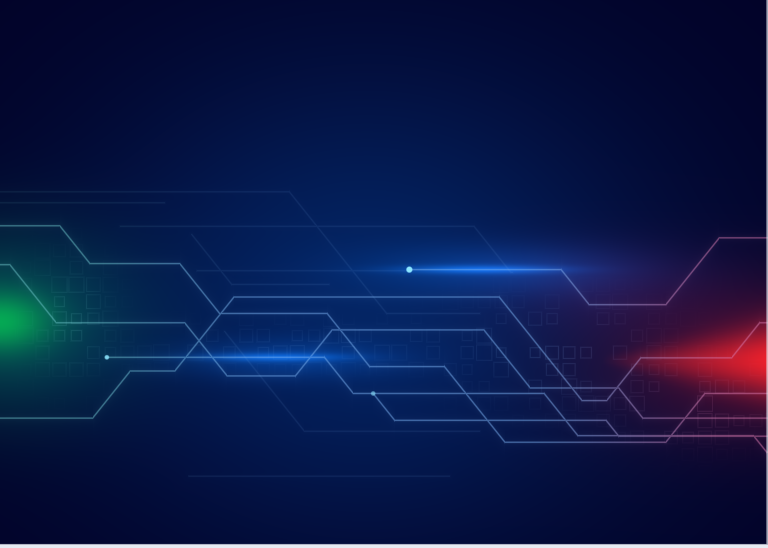
Reproduce this background procedurally as a Shadertoy shader.

```glsl
// Glowing circuit traces on deep navy, lit green from the left and red from the right.

// Lengths are fractions of the canvas height
const float SLOPE = 1.25;         // steepness of every diagonal
const float LINE_HALF = 0.0012;   // half thickness of a trace
const float CELL = 0.031;         // pitch of the small squares
const float TRACE_ALPHA = 0.52;
const float FAINT_ALPHA = 0.10;
const float SQUARE_ALPHA = 0.17;
const vec3 NAVY = vec3(0.008, 0.008, 0.155);
const vec3 BLUE = vec3(0.005, 0.135, 0.235);
const vec3 ELECTRIC = vec3(0.04, 0.43, 0.80);
const vec3 GREEN = vec3(0.02, 0.72, 0.33);
const vec3 RED = vec3(0.95, 0.13, 0.17);
const vec3 PLUM = vec3(0.34, 0.06, 0.20);
const vec3 PALE = vec3(0.90, 0.92, 0.95);
const vec3 LINE_LEFT = vec3(0.42, 0.76, 0.78);
const vec3 LINE_MID = vec3(0.47, 0.68, 0.93);
const vec3 LINE_RIGHT = vec3(0.84, 0.47, 0.68);
const vec2 GREEN_AT = vec2(0.0, 0.413);
const vec2 RED_AT = vec2(1.399, 0.342);
const vec4 NONE = vec4(0.0);

float hash(vec2 p) {
    return fract(sin(dot(p, vec2(127.1, 311.7))) * 43758.5453);
}

// Soft elliptical light
float glow(vec2 p, vec2 centre, vec2 radius) {
    vec2 d = (p - centre) / radius;
    return exp(-dot(d, d));
}

float stroke(float d, float halfWidth) {
    float aa = 0.9 / iResolution.y;
    return 1.0 - smoothstep(halfWidth - aa, halfWidth + aa, d);
}

// Route that runs level from height y and climbs by rise[i] after bend[i]
float trace(vec2 p, vec2 span, float y, vec4 bend, vec4 rise) {
    float steep = 0.0;
    for (int i = 0; i < 4; i++) {
        float climb = (p.x - bend[i]) * SLOPE;
        float height = abs(rise[i]);
        y += sign(rise[i]) * clamp(climb, 0.0, height);
        if (climb > 0.0 && climb < height) steep = SLOPE;
    }
    float d = abs(p.y - y) / sqrt(1.0 + steep * steep);
    d = max(d, max(span.x - p.x, p.x - span.y));
    return stroke(d, LINE_HALF) + 0.12 * exp(-d * 160.0);
}

float brightTraces(vec2 p) {
    float m = trace(p, vec2(-1, 1.1), 0.588, vec4(0.109, 0.328, 0.597, 0.811), vec4(-0.069, -0.091, -0.097, -0.138));
    m = max(m, trace(p, vec2(1.1, 2), 0.193, vec4(1.215), vec4(0.089, 0, 0, 0)));
    m = max(m, trace(p, vec2(-1, 1.08), 0.517, vec4(0.018, 0.337, 0.539, 0.883), vec4(-0.106, -0.097, 0.084, -0.106)));
    m = max(m, trace(p, vec2(1.08, 2), 0.292, vec4(1.129), vec4(-0.055, 0, 0, 0)));
    m = max(m, trace(p, vec2(-1, 1.25), 0.237, vec4(0.169, 0.319, 0.911, 1.107), vec4(0.086, 0.135, -0.189, 0.078)));
    m = max(m, trace(p, vec2(1.25, 2), 0.347, vec4(1.335), vec4(0.064, 0, 0, 0)));
    m = max(m, trace(p, vec2(0.195, 2), 0.348, vec4(0.592, 0.993, 1.375, 0), vec4(-0.066, -0.077, -0.03, 0)));
    m = max(m, trace(p, vec2(0.681, 2), 0.282, vec4(0.681, 1.106, 0, 0), vec4(-0.049, -0.029, 0, 0)));
    return max(m, trace(p, vec2(0.747, 2), 0.508, vec4(1.024, 1.215, 0, 0), vec4(-0.064, 0.122, 0, 0)));
}

float faintTraces(vec2 p) {
    float m = trace(p, vec2(0.22, 0.935), 0.587, vec4(0.865), vec4(-0.084, 0, 0, 0));
    m = max(m, trace(p, vec2(-1, 0.875), 0.65, vec4(0.528), vec4(-0.222, 0, 0, 0)));
    m = max(m, trace(p, vec2(0.41, 0.875), 0.395, vec4(0.41), vec4(-0.182, 0, 0, 0)));
    m = max(m, trace(p, vec2(0.35, 0.6), 0.572, vec4(0.35), vec4(-0.091, 0, 0, 0)));
    m = max(m, trace(p, vec2(0.345, 0.82), 0.131, NONE, NONE));
    m = max(m, trace(p, vec2(-1, 0.3), 0.63, NONE, NONE));
    return max(m, trace(p, vec2(0.36, 0.747), 0.506, NONE, NONE));
}

// Randomly kept square outlines, gathered in four patches
float squares(vec2 p) {
    vec2 id = floor(p / CELL);
    vec2 q = abs(fract(p / CELL) - 0.5) * CELL;
    float size = CELL * mix(0.28, 0.46, hash(id + 7.0));
    float outline = stroke(abs(max(q.x, q.y) - size), 0.0008);
    float patches = glow(p, vec2(0.13, 0.42), vec2(0.06, 0.09))
        + 0.6 * glow(p, vec2(0.55, 0.37), vec2(0.28, 0.035))
        + glow(p, vec2(1.02, 0.36), vec2(0.16, 0.08))
        + glow(p, vec2(1.27, 0.26), vec2(0.12, 0.06));
    return outline * step(0.45, hash(id)) * min(patches, 1.0);
}

void mainImage(out vec4 fragColor, in vec2 fragCoord) {
    vec2 p = fragCoord / iResolution.y;
    float right = iResolution.x / iResolution.y;

    // Navy field and broad side lights
    vec3 color = NAVY + BLUE * glow(p, vec2(0.67, 0.45), vec2(0.52, 0.43));
    color += GREEN * 0.38 * glow(p, GREEN_AT, vec2(0.22, 0.16));
    color = mix(color, GREEN, 0.85 * glow(p, GREEN_AT, vec2(0.085, 0.05)));
    color = mix(color, PLUM, 0.85 * glow(p, RED_AT, vec2(0.30, 0.14)));
    color += PLUM * 0.25 * glow(p, vec2(1.1, 0.48), vec2(0.2, 0.08));

    // Red beam widening toward the right edge
    float reach = clamp((RED_AT.x - p.x) / 0.3, 0.0, 1.0);
    float beam = glow(p, vec2(p.x, RED_AT.y), vec2(1.0, mix(0.06, 0.008, reach)));
    color = mix(color, RED, 0.95 * beam * (1.0 - reach));

    // Blue light along the two charged traces
    color += ELECTRIC * (0.25 * glow(p, vec2(0.92, 0.508), vec2(0.24, 0.045)) + 0.45 * glow(p, vec2(0.88, 0.508), vec2(0.14, 0.008)));
    color += ELECTRIC * (0.25 * glow(p, vec2(0.52, 0.345), vec2(0.2, 0.035)) + 0.4 * glow(p, vec2(0.5, 0.348), vec2(0.13, 0.008)));

    // Circuit lines, tinted from left to right
    vec3 tint = mix(LINE_LEFT, LINE_MID, smoothstep(0.1, 0.5, p.x));
    tint = mix(tint, LINE_RIGHT, smoothstep(0.95, 1.35, p.x));
    color = mix(color, tint, SQUARE_ALPHA * squares(p));
    color = mix(color, tint, FAINT_ALPHA * faintTraces(p));
    color = mix(color, tint, TRACE_ALPHA * min(brightTraces(p), 1.0));

    // Lit terminals
    float node = stroke(length(p - vec2(0.747, 0.508)), 0.0055);
    node = max(node, 0.85 * stroke(length(p - vec2(0.195, 0.348)), 0.004));
    node = max(node, 0.6 * stroke(length(p - vec2(0.681, 0.282)), 0.004));
    color = mix(color, vec3(0.55, 0.9, 1.0), node);

    // Pale rim below and on the right
    color = mix(color, PALE, max(stroke(p.y, 0.007), 0.7 * stroke(right - p.x, 0.003)));
    fragColor = vec4(clamp(color, 0.0, 1.0), 1.0);
}
```
